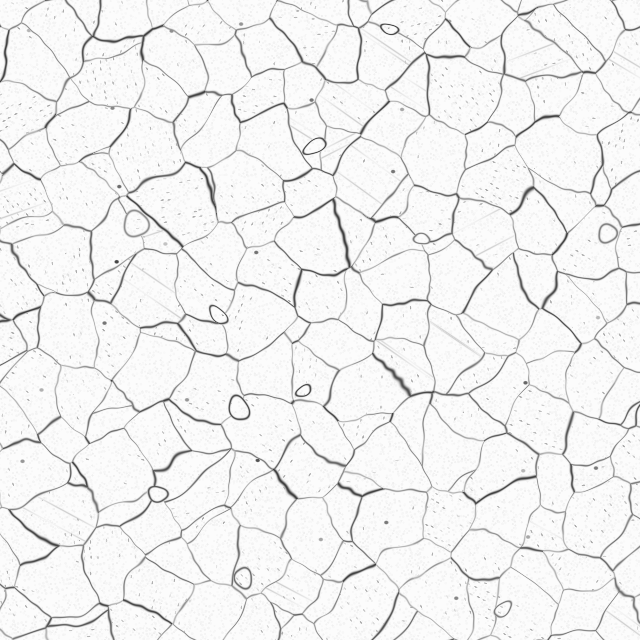
Give the GLSL for this texture, as a WebGL 2 fragment shader.

```glsl
#version 300 es
precision highp float;
// Polished metal section: irregular grains with dark boundaries, flecks, scratches and pits.

uniform vec2 u_resolution;
out vec4 outColor;

const float GRAINS = 13.6;      // grains across the canvas
const float PAPER = 0.99;
const float DARKEST = 0.22;

float hash(vec2 p) {
  vec3 q = fract(p.xyx * vec3(0.1031, 0.1030, 0.0973));
  q += dot(q, q.yzx + 33.33);
  return fract((q.x + q.y) * q.z);
}

vec2 hash2(vec2 p) {
  return vec2(hash(p + 17.0), hash(p + 91.0));
}

mat2 rotation(float a) {
  return mat2(cos(a), sin(a), -sin(a), cos(a));
}

// Layered sines bend the straight cell walls
vec2 bend(vec2 p) {
  p += 0.12 * sin(p.yx * 2.3 + vec2(0.7, 2.1) + 1.3 * sin(p * 0.9));
  p += 0.042 * sin(p.yx * 5.6 + p * 2.7 + vec2(4.0, 1.0));
  return p + 0.01 * sin(p.yx * 17.0 - p * 8.0);
}

float patches(vec2 p) {
  return 0.5 + 0.25 * (sin(p.x * 1.7 + 2.0 * sin(p.y * 0.8)) + sin(p.y * 2.1 - p.x * 0.9));
}

vec2 grainCentre(vec2 id) {
  return id + 0.5 + 0.95 * (hash2(id) - 0.5);
}

// Weighted distance gives grains of unequal size
float grainPower(vec2 p, vec2 id) {
  vec2 d = p - grainCentre(id);
  return dot(d, d) - 0.62 * hash(id + 53.0);
}

vec2 findGrain(vec2 p) {
  vec2 best = floor(p);
  float least = 1e5;
  for (int y = -2; y <= 2; y++)
    for (int x = -2; x <= 2; x++) {
      vec2 id = floor(p) + vec2(x, y);
      float power = grainPower(p, id);
      if (power < least) { least = power; best = id; }
    }
  return best;
}

// Each wall has its own weight, shared by the two grains that meet there
float boundaries(vec2 p, vec2 grain, float pixel) {
  float ink = 0.0;
  float own = grainPower(p, grain);
  for (int y = -2; y <= 2; y++)
    for (int x = -2; x <= 2; x++) {
      vec2 id = floor(p) + vec2(x, y);
      if (id == grain) continue;
      float span = length(grainCentre(id) - grainCentre(grain));
      float edge = (grainPower(p, id) - own) / (2.0 * span);
      float h = hash(id + grain + 7.0);
      float weight = clamp(h * h * h + 0.08 * sin(p.x * 5.0 + p.y * 6.0 + h * 40.0), 0.0, 1.0);
      float width = max(mix(0.017, 0.029, weight), 0.6 * pixel);
      float line = exp(-pow(abs(edge) / width, 2.0));
      ink = max(ink, line * mix(0.36, 0.97, sqrt(weight)));
    }
  return ink;
}

// One randomly placed oval per unit square
float flecks(vec2 p, vec2 size, float chance) {
  vec2 id = floor(p);
  vec2 d = fract(p) - 0.5 - 0.4 * (hash2(id) - 0.5);
  float shape = 1.0 - smoothstep(0.4, 1.0, length(d / size));
  return shape * step(hash(id + 29.0), chance) * mix(0.3, 1.0, hash(id + 71.0));
}

// Parallel polishing marks inside a few grains
float scratches(vec2 p, vec2 grain, float angle, float pixel) {
  vec2 q = rotation(angle) * (p - grainCentre(grain));
  float ink = 0.0;
  for (int i = 0; i < 2; i++) {
    float h = hash(grain + float(i) * 13.0);
    float width = max(0.018, 0.7 * pixel);
    float line = exp(-pow((q.y - 0.8 * (h - 0.5)) / width, 2.0));
    ink = max(ink, line * (0.6 + 0.4 * sin(q.x * 3.0 + h * 20.0)));
  }
  return 0.22 * ink * step(hash(grain + 37.0), 0.12);
}

// Small closed inclusions: x is the outline, y is the covered area
vec2 inclusion(vec2 p, float pixel) {
  vec2 id = floor(p);
  vec2 d = rotation(6.28 * hash(id + 5.0)) * (fract(p) - 0.5 - 0.5 * (hash2(id + 3.0) - 0.5));
  d.y *= mix(1.0, 1.9, hash(id + 11.0));
  float wobble = 1.0 + 0.08 * sin(3.0 * atan(d.y, d.x) + 6.0 * hash(id));
  float edge = length(d) - mix(0.07, 0.14, hash(id + 19.0)) * wobble;
  float outline = exp(-pow(abs(edge) / max(0.013, 0.6 * pixel), 2.0));
  float area = 1.0 - smoothstep(-pixel, pixel, edge);
  return vec2(outline * mix(0.55, 0.95, hash(id + 23.0)), area) * step(hash(id + 31.0), 0.24);
}

void main() {
  vec2 uv = gl_FragCoord.xy / u_resolution.y;
  float pixel = 1.0 / u_resolution.y;
  vec2 p = uv * GRAINS + 20.0;
  vec2 bent = bend(p);
  vec2 grain = findGrain(bent);
  float angle = (hash(grain + 41.0) < 0.7 ? 0.45 : -0.5) + 0.2 * hash(grain);

  // Walls, cleared under inclusions
  float ink = boundaries(bent, grain, pixel * GRAINS);
  ink = max(ink, scratches(p, grain, angle, pixel * GRAINS));
  vec2 island = inclusion(uv * 7.0 + 40.0, pixel * 7.0);
  ink = max(ink * (1.0 - island.y), island.x);

  // Flecks lie along a direction set by the grain
  float amount = 0.75 * patches(p * 1.5) * hash(grain + 61.0);
  float lean = angle + 1.6 * hash(grain + 83.0);
  ink = max(ink, 0.42 * flecks(rotation(lean) * uv * 85.0 + 200.0, vec2(0.32, 0.14), amount));

  // Faint surface grain from two crossed layers
  ink = max(ink, 0.07 * flecks(rotation(0.6) * uv * 210.0 + 300.0, vec2(0.5), 0.4));
  ink = max(ink, 0.05 * flecks(rotation(-0.3) * uv * 160.0 + 500.0, vec2(0.5), 0.4));

  // Dark pits
  ink = max(ink, 0.95 * flecks(uv * 9.0 + 60.0, vec2(0.042, 0.035), 0.3));

  outColor = vec4(vec3(mix(PAPER, DARKEST, ink)), 1.0);
}
```
